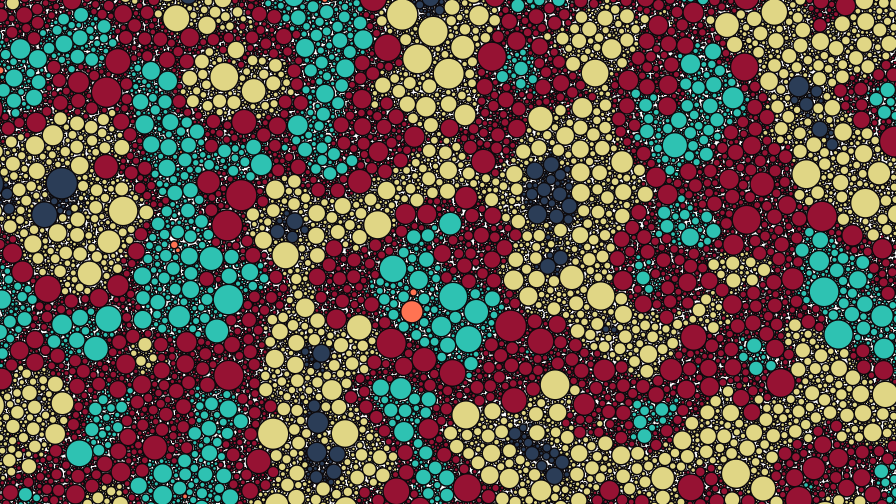
Give the GLSL for this pattern, as a WebGL 2 fragment shader.

```glsl
#version 300 es
precision highp float;
// Draws a tight packing of outlined discs in many sizes, tinted in patches by a noise field.

uniform vec2 u_resolution;
out vec4 fragColor;

// Lengths are in canvas heights.
const int LEVELS = 6;            // size classes, large to small
const int TRIES = 2;             // placements tested per disc
const int MAX_DISCS = 32;
const float CELL_SIZE = 0.066;   // grid cell of the largest class
const float SHRINK = 0.655;      // cell ratio from class to class
const float SMALLEST = 0.12;     // least radius kept, in cells
const float CELL_REACH = 1.3;    // how far cells are visited, in cells
const float DISC_REACH = 1.5;    // how far larger discs matter, in cells
const float OUTLINE = 0.0030;
const float PATCH_SCALE = 4.0;   // noise cells per height
const float STRAY = 0.10;        // random spread of the tint level

// Noise levels at which the tint changes
const float ORANGE_BELOW = -0.54;
const float TEAL_BELOW = -0.20;
const float YELLOW_ABOVE = 0.09;
const float NAVY_ABOVE = 0.47;

const vec3 PAPER = vec3(1.0);
const vec3 INK = vec3(0.05, 0.04, 0.05);
const vec3 RED = vec3(0.59, 0.07, 0.20);
const vec3 YELLOW = vec3(0.88, 0.84, 0.52);
const vec3 TEAL = vec3(0.18, 0.76, 0.70);
const vec3 NAVY = vec3(0.17, 0.24, 0.34);
const vec3 ORANGE = vec3(1.0, 0.45, 0.32);

vec3 discs[MAX_DISCS];           // centre and radius of the discs near the point

vec3 hash3(vec3 q) {
  uvec3 v = uvec3(ivec3(q)) * 1664525u + 1013904223u;
  v.x += v.y * v.z; v.y += v.z * v.x; v.z += v.x * v.y;
  v ^= v >> 16u;
  v.x += v.y * v.z; v.y += v.z * v.x; v.z += v.x * v.y;
  return vec3(v >> 8u) / 16777216.0;
}

float cornerSlope(vec2 corner, vec2 offset) {
  float angle = 6.28319 * hash3(vec3(corner, 77.0)).x;
  return dot(vec2(cos(angle), sin(angle)), offset);
}

float gradientNoise(vec2 p) {
  vec2 i = floor(p), f = p - i, e = vec2(1.0, 0.0);
  vec2 u = f * f * f * (f * (f * 6.0 - 15.0) + 10.0);
  float low = mix(cornerSlope(i, f), cornerSlope(i + e, f - e), u.x);
  float high = mix(cornerSlope(i + e.yx, f - e.yx), cornerSlope(i + 1.0, f - 1.0), u.x);
  return mix(low, high, u.y);
}

vec3 tint(vec2 centre, float seed) {
  vec2 q = centre * PATCH_SCALE;
  float level = gradientNoise(q) + 0.5 * gradientNoise(q * 2.1 + 31.7);
  level += (seed - 0.5) * STRAY;
  if (level < ORANGE_BELOW) return ORANGE;
  if (level < TEAL_BELOW) return TEAL;
  if (level > NAVY_ABOVE) return NAVY;
  return level > YELLOW_ABOVE ? YELLOW : RED;
}

// Finds room for a disc inside its cell, stepping away from the closest larger one.
vec3 fitDisc(vec2 cell, float size, mat2 turn, vec2 seed, float largest, int count) {
  float inset = largest / size;
  vec2 spot = mix(vec2(inset), vec2(1.0 - inset), seed);
  vec3 best = vec3(0.0, 0.0, -1.0);
  for (int t = 0; t < TRIES; t++) {
    vec2 centre = (cell + spot) * size * turn, away = vec2(0.0);
    float room = largest;
    for (int i = 0; i < count; i++) {
      vec2 d = centre - discs[i].xy;
      float dist = length(d), gap = dist - discs[i].z;
      if (gap < room) { room = gap; away = d / max(dist, 1e-6); }
    }
    if (room > best.z) best = vec3(centre, room);
    if (room >= largest) break;
    spot = clamp(spot + turn * away * (largest - room) / size, inset, 1.0 - inset);
  }
  return best;
}

// Packs the discs around p; returns the closest one's centre, signed distance and seed.
vec4 packDiscs(vec2 p, float pixel, out float bare) {
  vec4 closest = vec4(0.0, 0.0, 1.0, 0.0);
  float size = CELL_SIZE;
  int stored = 0;
  bare = 1.0;
  for (int k = 0; k < LEVELS; k++) {
    // Keep only the larger discs that this class can touch
    int larger = 0;
    for (int i = 0; i < stored; i++) {
      vec3 old = discs[i];
      if (distance(p, old.xy) - old.z < DISC_REACH * size) discs[larger++] = old;
    }
    stored = larger;
    float angle = 0.45 + 1.13 * float(k);
    mat2 turn = mat2(cos(angle), sin(angle), -sin(angle), cos(angle));
    vec2 local = turn * p / size;
    int span = k < LEVELS - 1 ? 1 : 0;
    for (int y = -span; y <= span; y++) for (int x = -span; x <= span; x++) {
      vec2 cell = floor(local) + vec2(x, y);
      if (distance(cell + 0.5, local) > CELL_REACH) continue;
      vec3 seed = hash3(vec3(cell, float(k)));
      float share = k == 0 ? mix(0.21, 0.48, seed.z * seed.z * seed.z) : mix(0.25, 0.49, seed.z);
      vec3 disc = fitDisc(cell, size, turn, seed.xy, share * size, larger);
      if (disc.z < SMALLEST * size) continue;
      float edge = distance(p, disc.xy) - disc.z;
      bare *= clamp(0.5 + (edge - 0.5 * OUTLINE) / pixel, 0.0, 1.0);
      if (edge < closest.z) closest = vec4(disc.xy, edge, fract(seed.z * 57.0));
      if (edge < -pixel) return closest;
      if (stored < MAX_DISCS) discs[stored++] = disc;
    }
    size *= SHRINK;
  }
  return closest;
}

void main() {
  float pixel = 1.0 / u_resolution.y, bare;
  vec4 disc = packDiscs(gl_FragCoord.xy * pixel, pixel, bare);
  float fill = clamp(0.5 - (disc.z + 0.5 * OUTLINE) / pixel, 0.0, 1.0);
  vec3 color = mix(INK, PAPER, bare);
  fragColor = vec4(mix(color, tint(disc.xy, disc.w), fill), 1.0);
}
```
